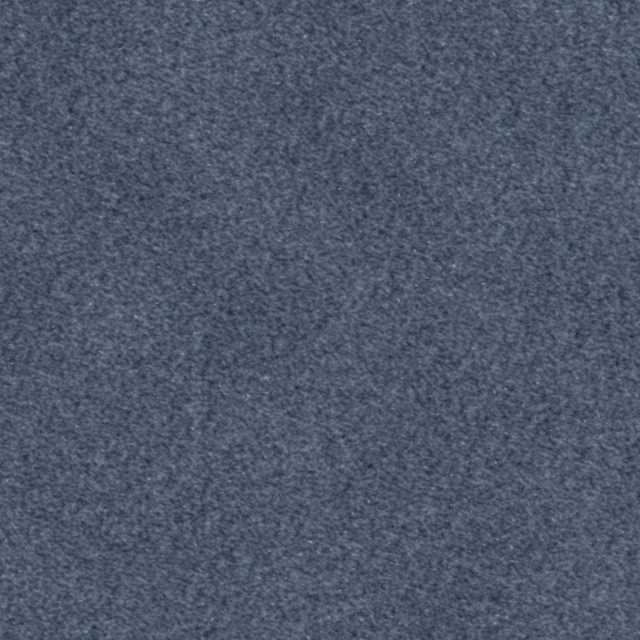
Give the GLSL for this texture, as a WebGL 2 fragment shader.

```glsl
#version 300 es
precision highp float;

uniform vec2 u_resolution;
out vec4 fragColor;

const float TAU = 6.2832;
const vec3 SHADOW_BLUE = vec3(0.23, 0.27, 0.33);
const vec3 PALE_BLUE = vec3(0.43, 0.49, 0.56);

vec3 hash3(vec2 p, float seed) {
    vec3 q = fract((p.xyx + seed) * vec3(0.1031, 0.1030, 0.0973));
    q += dot(q, q.yxz + 33.33);
    return fract((q.xxy + q.yzz) * q.zyx);
}

mat2 rotation(float angle) {
    float c = cos(angle), s = sin(angle);
    return mat2(c, s, -s, c);
}

float cornerSlope(vec2 cell, vec2 offset, float seed) {
    float angle = TAU * hash3(cell, seed).x;
    return dot(vec2(cos(angle), sin(angle)), offset);
}

float gradientNoise(vec2 p, float seed) {
    vec2 cell = floor(p), f = fract(p);
    vec2 w = f * f * f * (f * (f * 6.0 - 15.0) + 10.0);
    vec2 e = vec2(1.0, 0.0);
    float low = mix(cornerSlope(cell, f, seed),
                    cornerSlope(cell + e.xy, f - e.xy, seed), w.x);
    float high = mix(cornerSlope(cell + e.yx, f - e.yx, seed),
                     cornerSlope(cell + e.xx, f - e.xx, seed), w.x);
    return mix(low, high, w.y);
}

// Noise stretched along a direction
float fibreNoise(vec2 uv, float frequency, float angle, float stretch, float seed) {
    vec2 p = rotation(-angle) * uv;
    return gradientNoise(p * frequency * vec2(1.0 / stretch, stretch), seed);
}

// Soft scattered ellipses, one candidate per cell; radii in canvas units
float flecks(vec2 uv, float density, vec2 radii, float angle, float chance, float seed) {
    vec2 p = uv * density;
    vec2 home = floor(p);
    float total = 0.0;
    for (int y = -1; y <= 1; y++) {
        for (int x = -1; x <= 1; x++) {
            vec2 cell = home + vec2(x, y);
            vec3 place = hash3(cell, seed);
            vec3 trait = hash3(cell, seed + 47.3);
            float turn = angle + (trait.x - 0.5) * 1.6;
            vec2 d = rotation(-turn) * (p - cell - place.xy) / density;
            float reach = length(d / (radii * mix(0.7, 1.3, trait.y)));
            float body = 1.0 - smoothstep(0.2, 1.4, reach);
            total += body * step(place.z, chance) * mix(0.3, 1.0, trait.z * trait.z);
        }
    }
    return total;
}

// Cloudy unevenness down to fine grain
float grainTone(vec2 uv) {
    float tone = 0.18 * gradientNoise(uv * 5.0, 3.0);
    tone += 0.27 * gradientNoise(uv * 38.0, 11.0);
    tone += 0.50 * fibreNoise(uv, 85.0, -0.45, 1.15, 23.0);
    tone += 0.62 * fibreNoise(uv, 150.0, -0.35, 1.2, 37.0);
    tone += 0.34 * fibreNoise(uv, 235.0, 0.6, 1.1, 53.0);
    return tone;
}

void main() {
    vec2 uv = gl_FragCoord.xy / u_resolution.y;
    float tone = 0.345 + grainTone(uv);

    // Pale worn patches and small bright chips
    tone += 0.28 * flecks(uv, 15.0, vec2(0.010, 0.007), -0.4, 0.45, 71.0);
    tone += 0.75 * flecks(uv, 62.0, vec2(0.0032, 0.0017), -0.35, 0.45, 89.0);

    // Dark pits and short diagonal creases
    tone -= 0.38 * flecks(uv, 55.0, vec2(0.0036, 0.0022), 0.5, 0.5, 113.0);
    tone -= 0.35 * flecks(uv, 18.0, vec2(0.010, 0.0022), 0.8, 0.4, 131.0);

    fragColor = vec4(mix(SHADOW_BLUE, PALE_BLUE, clamp(tone, -0.5, 1.7)), 1.0);
}
```
